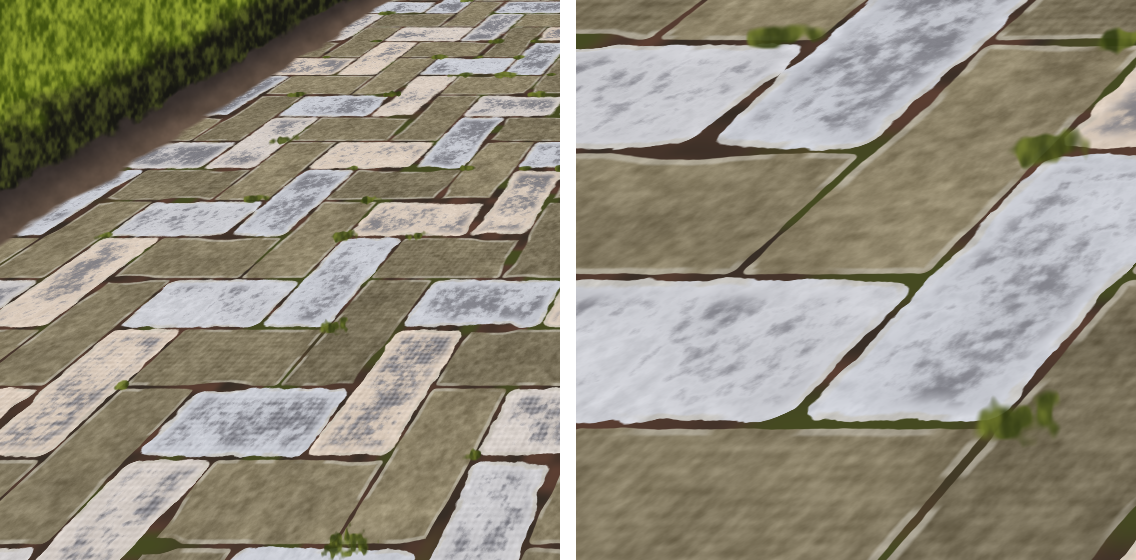
Left, the full canvas; right, a detail of the centre.
A WebGL 2 fragment shader for this texture:

```glsl
#version 300 es
precision highp float;
// Herringbone stone paving seen in perspective, beside a muddy ditch and a grass bank.
// Each pixel is projected onto the ground, where one course of stones is one unit;
// courses alternate olive and whitewashed stone, worn and weedy through value noise.
uniform vec2 u_resolution;
out vec4 fragColor;

const vec2 VANISHING = vec2(1.523, 1.514);
const float PAVING_EDGE = -13.45;
const float BANK_EDGE = -15.0;

float hash(vec2 p) {
  return fract(sin(dot(p, vec2(127.1, 311.7))) * 43758.5453);
}

float noise(vec2 p) {
  vec2 i = floor(p), f = fract(p);
  f = f * f * (3.0 - 2.0 * f);
  return mix(mix(hash(i), hash(i + vec2(1, 0)), f.x),
             mix(hash(i + vec2(0, 1)), hash(i + vec2(1, 1)), f.x), f.y);
}

float fbm(vec2 p) {
  float sum = 0.0, amp = 0.53;
  for (int i = 0; i < 4; i++) {
    sum += amp * noise(p);
    p = mat2(1.6, 1.2, -1.2, 1.6) * p + 7.3;
    amp *= 0.5;
  }
  return sum;
}

vec2 toGround(vec2 uv) {
  float depth = VANISHING.y - uv.y;
  return vec2((uv.x - VANISHING.x) / (0.115 * depth) + 0.42, 12.643 / depth - 8.49);
}

// Finds the stone under g: xy is its lower left corner, zw its size.
vec4 herringbone(vec2 g) {
  vec2 cell = floor(g);
  float k = mod(cell.x + cell.y, 4.0);
  if (k < 0.5) return vec4(cell - vec2(0, 1), 1, 2);
  if (k < 2.5) return vec4(cell - vec2(k - 1.0, 0), 2, 1);
  return vec4(cell, 1, 2);
}

// Depth inside a rounded rectangle, positive within.
float insideBox(vec2 p, vec2 halfSize, float radius) {
  vec2 q = abs(p) - halfSize + radius;
  return radius - length(max(q, 0.0)) - min(max(q.x, q.y), 0.0);
}

vec3 stoneColor(vec2 g, vec4 stone, float inside, float aa) {
  float id = hash(stone.xy + 3.7);
  float white = mod(stone.y, 2.0);
  float blotch = fbm(g * 2.6 + id * 31.0);
  float grain = fbm(g * 15.0 + id * 9.0);
  vec3 olive = mix(vec3(0.40, 0.365, 0.285), vec3(0.60, 0.56, 0.455), blotch * 0.75 + grain * 0.25);
  olive *= mix(0.92, 1.12, id);
  vec3 chalk = mix(vec3(0.80, 0.81, 0.84), vec3(0.87, 0.81, 0.75), smoothstep(0.35, 0.8, id));
  float stain = smoothstep(0.42, 0.72, blotch * 0.55 + grain * 0.5 + (hash(stone.yx) - 0.5) * 0.22);
  stain *= smoothstep(0.02, 0.22, inside);
  chalk = mix(chalk, vec3(0.43, 0.43, 0.46), stain * 0.85);
  vec3 color = mix(olive, chalk, white);
  // Faint diamond tread, stronger on some stones
  float tread = sin((g.x + g.y) * 44.0) * sin((g.x - g.y) * 44.0);
  float treadFade = (1.0 - smoothstep(0.015, 0.04, aa)) * smoothstep(0.35, 0.8, hash(stone.xy + 8.1));
  color += tread * treadFade * mix(0.025, 0.10, white * stain);
  // Pale worn rim
  float rim = 1.0 - smoothstep(0.03, 0.05 + aa, inside);
  color = mix(color, vec3(0.76, 0.74, 0.69), rim * smoothstep(0.3, 0.6, noise(g * 5.0)) * 0.6);
  return color + (grain - 0.5) * 0.16;
}

vec3 pavingColor(vec2 g, float aa) {
  vec4 stone = herringbone(g);
  float white = mod(stone.y, 2.0);
  float inside = insideBox(g - stone.xy - stone.zw * 0.5, stone.zw * 0.5, 0.07 + 0.07 * white);
  inside -= (fbm(g * 7.0) - 0.5) * mix(0.025, 0.08, white);
  float gap = 0.022 + 0.065 * smoothstep(0.55, 0.85, noise(g * 1.3 + 4.0));
  vec3 soil = mix(vec3(0.20, 0.17, 0.14), vec3(0.37, 0.25, 0.20), noise(g * 6.0));
  soil = mix(soil, vec3(0.27, 0.29, 0.13), smoothstep(0.6, 0.85, noise(g * 2.0 + 17.0)));
  return mix(soil, stoneColor(g, stone, inside - gap, aa), smoothstep(-aa, aa, inside - gap));
}

// Coverage of weeds that sprout where joints meet.
float weeds(vec2 g, vec2 uv) {
  float cover = 0.0;
  float ragged = noise(uv * vec2(160.0, 95.0)) * 0.7 + noise(uv * 60.0) * 0.6;
  for (int i = 0; i < 9; i++) {
    vec2 corner = floor(g) + vec2(i % 3 - 1, i / 3 - 1) + vec2(0, 0);
    float size = mix(0.16, 0.42, hash(corner + 2.0)) * step(0.82, hash(corner + 5.0));
    vec2 d = g - corner - vec2((hash(corner) - 0.5) * 0.5, 0.04);
    float reach = length(d * vec2(0.75, 1.15)) / max(size, 0.001);
    cover = max(cover, 1.0 - smoothstep(0.5, 0.75, reach + ragged * 0.65 - 0.2));
  }
  return cover;
}

vec3 grassColor(vec2 uv, float light) {
  float blades = fbm(uv * vec2(75.0, 42.0)) * 0.65 + noise(uv * vec2(190.0, 100.0)) * 0.35;
  vec3 lit = mix(vec3(0.25, 0.32, 0.06), vec3(0.58, 0.64, 0.20), smoothstep(0.2, 0.8, blades));
  vec3 shade = mix(vec3(0.09, 0.09, 0.07), vec3(0.27, 0.29, 0.13), smoothstep(0.3, 0.8, blades));
  return mix(shade, lit, light);
}

void main() {
  vec2 uv = gl_FragCoord.xy / u_resolution;
  vec2 g = toGround(uv);
  float aa = fwidth(g.y) * 0.8;
  // Paving with weeds
  vec3 color = pavingColor(g, aa);
  color = mix(color, grassColor(uv, 0.62), weeds(g, uv) * 0.9);
  // Muddy ditch, darker toward the bank
  float wobble = fbm(g * 1.5) - 0.5;
  vec3 mud = mix(vec3(0.21, 0.18, 0.17), vec3(0.39, 0.32, 0.27), smoothstep(BANK_EDGE, PAVING_EDGE, g.x));
  mud *= 0.85 + 0.3 * fbm(uv * 45.0);
  color = mix(mud, color, smoothstep(-0.12, 0.12, g.x - PAVING_EDGE + wobble * 0.5));
  // Grass bank, shaded at its foot
  float ragged = (fbm(uv * 28.0) - 0.5) * 0.9;
  float light = smoothstep(-16.3, -18.3, g.x + ragged * 2.5);
  color = mix(grassColor(uv, light), color, smoothstep(-0.15, 0.15, g.x - BANK_EDGE + ragged));
  fragColor = vec4(clamp(color, 0.0, 1.0), 1.0);
}
```
